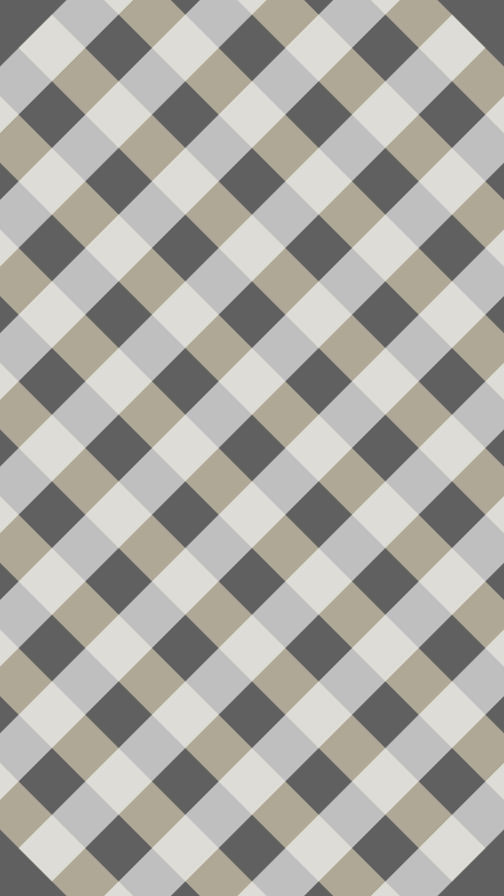
Reproduce this pattern procedurally as a Shadertoy shader.

```glsl
// Diagonal gingham: silver and tan bands cross at right angles over a charcoal
// ground, and turn cream where they overlap. Each band set is a periodic distance
// along one diagonal axis, cut off at the limit of the weave to leave bare corners.

const float REPEAT      = 0.2646;  // horizontal repeat, in canvas widths
const float GAP_HALF    = 0.25;    // half the gap between bands, in repeats
const float WEAVE_LIMIT = 4.75;    // band half-length from the center, in repeats
const float EDGE_PIXELS = 1.2;     // width of the smoothed edge

const vec3 CHARCOAL = vec3(0.376, 0.376, 0.376);
const vec3 SILVER   = vec3(0.750, 0.750, 0.750);
const vec3 TAN      = vec3(0.686, 0.659, 0.588);
const vec3 CREAM    = vec3(0.871, 0.863, 0.839);

// Coverage of a band set: positive distance is inside a band.
float bandCoverage(float across, float along, float edge) {
    float band = abs(across - round(across)) - GAP_HALF;
    float inside = min(band, WEAVE_LIMIT - abs(along));
    return clamp(inside / edge + 0.5, 0.0, 1.0);
}

void mainImage(out vec4 fragColor, in vec2 fragCoord) {
    // Centered coordinates, counted in repeats
    float scale = 1.0 / (iResolution.x * REPEAT);
    vec2 p = (fragCoord - 0.5 * iResolution.xy) * scale;

    // Diagonal axes; their gradient has length sqrt(2)
    float falling = p.x - p.y;
    float rising  = p.x + p.y;
    float edge = EDGE_PIXELS * sqrt(2.0) * scale;

    float silverBand = bandCoverage(falling, rising, edge);
    float tanBand    = bandCoverage(rising, falling, edge);

    // Blend the four combinations of the two band sets
    vec3 color = mix(mix(CHARCOAL, SILVER, silverBand),
                     mix(TAN, CREAM, silverBand), tanBand);
    fragColor = vec4(color, 1.0);
}
```
